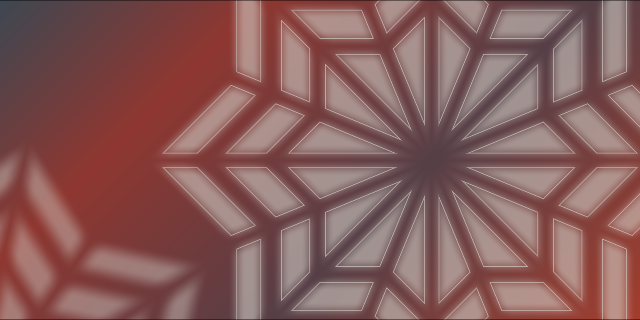
Give the GLSL for this background, as a Shadertoy shader.

```glsl
// Two eight-fold lattice rosettes of frosted tiles over a diagonal slate and red gradient.
// Each plane is folded into one half sector, where the tiles are three parallel bands
// cut by two gaps. One rosette is outlined and crisp, the other is out of focus.

// Layout, in units of the canvas height
const vec2 MAIN_CENTER = vec2(1.349, 0.4987);
const vec2 SOFT_CENTER = vec2(-0.102, -0.305);
const float SOFT_TURN = 0.567;
const float GAP = 0.0229;
const float INNER_END = 0.3315;
const vec2 MIDDLE_BAND = vec2(0.381, 0.4695);
const vec2 OUTER_BAND = vec2(0.534, 0.609);

// Softness and strength
const float MAIN_BLUR = 0.028;
const float SOFT_BLUR = 0.030;
const float MAIN_OPACITY = 0.58;
const float SOFT_OPACITY = 0.44;
const float LINE_HALF_WIDTH = 0.0012;
const float LINE_OPACITY = 0.75;
const float BORDER = 0.0022;

// Colours and gradient stops
const vec3 SLATE = vec3(0.24, 0.28, 0.32);
const vec3 RED = vec3(0.56, 0.215, 0.19);
const vec3 PLUM = vec3(0.335, 0.245, 0.275);
const vec3 EMBER = vec3(0.64, 0.24, 0.18);
const vec3 FROST = vec3(0.83, 0.82, 0.79);
const vec3 LINE_COLOR = vec3(0.82, 0.79, 0.76);
const float RED_STOP = 0.27;
const float PLUM_STOP = 0.62;

const float PI = 3.14159265;

// Folds the plane into a mirrored sector of 22.5 degrees
vec2 foldSector(vec2 p, float turn) {
    float sector = PI / 4.0;
    float angle = atan(p.y, p.x) - turn;
    angle = abs(mod(angle + 0.5 * sector, sector) - 0.5 * sector);
    return length(p) * vec2(cos(angle), sin(angle));
}

float bandDistance(float s, vec2 band) {
    return max(band.x - s, s - band.y);
}

float softInside(float d, float blur) {
    return 1.0 - smoothstep(-blur, blur, d);
}

// Returns the signed tile distance and a blurred coverage
vec2 rosette(vec2 p, float turn, float blur) {
    vec2 q = foldSector(p, turn);
    float axisGap = GAP - q.y;
    float sideGap = GAP - dot(q, vec2(sin(PI / 8.0), -cos(PI / 8.0)));
    float s = (q.x + q.y) * sqrt(0.5);
    float inner = s - INNER_END;
    float middle = bandDistance(s, MIDDLE_BAND);
    float outer = bandDistance(s, OUTER_BAND);
    float d = max(max(axisGap, sideGap), min(inner, min(middle, outer)));
    float bands = softInside(inner, blur) + softInside(middle, blur) + softInside(outer, blur);
    float wedge = softInside(axisGap, blur) * softInside(sideGap, blur);
    return vec2(d, wedge * min(bands, 1.0));
}

vec3 background(vec2 uv, float aspect) {
    float t = (uv.x + 1.0 - uv.y) / (aspect + 1.0);
    vec3 color = mix(SLATE, RED, clamp(t / RED_STOP, 0.0, 1.0));
    color = mix(color, PLUM, clamp((t - RED_STOP) / (PLUM_STOP - RED_STOP), 0.0, 1.0));
    return mix(color, EMBER, clamp((t - PLUM_STOP) / (1.0 - PLUM_STOP), 0.0, 1.0));
}

void mainImage(out vec4 fragColor, in vec2 fragCoord) {
    vec2 uv = fragCoord / iResolution.y;
    float pixel = 1.0 / iResolution.y;
    vec3 color = background(uv, iResolution.x / iResolution.y);

    // Out-of-focus rosette
    vec2 soft = rosette(uv - SOFT_CENTER, SOFT_TURN, SOFT_BLUR);
    color = mix(color, FROST, SOFT_OPACITY * soft.y);

    // Frosted rosette with fine outlines
    vec2 tiles = rosette(uv - MAIN_CENTER, 0.0, MAIN_BLUR);
    color = mix(color, FROST, MAIN_OPACITY * tiles.y);
    float line = 1.0 - smoothstep(-0.5 * pixel, 0.5 * pixel, abs(tiles.x) - LINE_HALF_WIDTH);
    color = mix(color, LINE_COLOR, LINE_OPACITY * line);

    // Thin dark rim along the top and bottom
    float edge = min(uv.y, 1.0 - uv.y);
    color *= mix(0.45, 1.0, smoothstep(BORDER - 0.5 * pixel, BORDER + 0.5 * pixel, edge));

    fragColor = vec4(color, 1.0);
}
```
